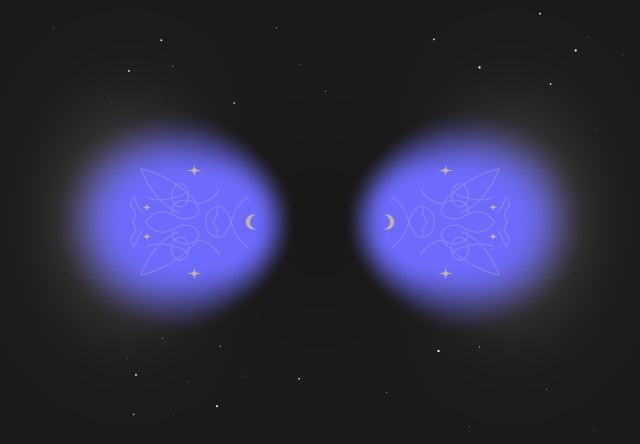
Reproduce this background procedurally as a Shadertoy shader.

```glsl
// Two mirrored violet glows on a near-black starry sky, each with a faint
// line ornament. The plane is folded about both axes, so one quarter of the
// ornament is built from curves. Units: 1 = one hundredth of canvas height.

const vec3 SKY = vec3(0.107);
const vec3 SKY_CORE = vec3(0.092);
const vec3 VIOLET = vec3(0.432, 0.417, 0.985);
const vec3 HALO = vec3(0.25, 0.235, 0.25);
const vec3 LINE = vec3(0.68, 0.66, 0.98);
const vec3 CREAM = vec3(0.83, 0.74, 0.62);

const vec2 GLOW_CENTER = vec2(32.0, 0.0);
const float GLOW_INNER = 22.2;   // radius towards the middle
const float GLOW_OUTER = 20.0;   // radius towards the side
const float GLOW_HEIGHT = 17.8;
const float SOFT_INNER = 4.8;    // half width of the blurred edge
const float SOFT_OUTER = 8.2;
const vec2 HALO_CENTER = vec2(43.0, 1.0);
const vec2 HALO_SPREAD = vec2(10.5, 14.0);
const float LINE_HALF = 0.11;
const float LINE_ALPHA = 0.5;
const int CURVE_STEPS = 12;
const float STAR_CELL = 8.0;
const float STAR_CHANCE = 0.27;

float hash(vec2 p) {
    vec3 h = fract(p.xyx * vec3(0.1031, 0.1030, 0.0973));
    h += dot(h, h.yzx + 33.33);
    return fract((h.x + h.y) * h.z);
}

// Antialiased coverage of a signed distance
float cover(float d, float px) { return clamp(0.5 - d / px, 0.0, 1.0); }

float segment(vec2 p, vec2 a, vec2 b) {
    vec2 ab = b - a;
    return length(p - a - ab * clamp(dot(p - a, ab) / dot(ab, ab), 0.0, 1.0));
}

// Distance to a quadratic curve, walked in short segments
float curve(vec2 p, vec2 a, vec2 b, vec2 c) {
    float d = 1e3;
    vec2 last = a;
    for (int i = 1; i <= CURVE_STEPS; i++) {
        float t = float(i) / float(CURVE_STEPS);
        vec2 next = mix(mix(a, b, t), mix(b, c, t), t);
        d = min(d, segment(p, last, next));
        last = next;
    }
    return d;
}

float ring(vec2 p, vec2 center, vec2 radii) {
    vec2 q = (p - center) / radii;
    float k = length(q);
    return abs(k * (k - 1.0) / max(length(q / radii), 1e-3));
}

float ornament(vec2 p) {
    // Crossing arms and the lens
    float d = curve(p, vec2(16.3, 5.6), vec2(19.1, 3.7), vec2(20.0, 0.0));
    d = min(d, curve(p, vec2(20.0, 0.0), vec2(21.3, 3.9), vec2(23.4, 3.45)));
    d = min(d, curve(p, vec2(23.4, 3.45), vec2(25.8, 2.6), vec2(25.7, 0.0)));
    d = min(d, curve(p, vec2(23.4, 3.4), vec2(22.6, 1.5), vec2(24.3, 0.0)));
    // Wings, feelers and loops
    d = min(d, curve(p, vec2(40.4, 12.0), vec2(33.0, 10.3), vec2(27.5, 4.1)));
    d = min(d, curve(p, vec2(40.4, 12.0), vec2(37.0, 4.0), vec2(31.8, 2.2)));
    d = min(d, curve(p, vec2(22.7, 7.3), vec2(24.3, 4.7), vec2(27.3, 4.1)));
    d = min(d, curve(p, vec2(39.1, 5.6), vec2(36.0, 4.0), vec2(30.0, 6.5)));
    d = min(d, ring(p, vec2(30.3, 2.8), vec2(3.0, 2.1)));
    d = min(d, ring(p, vec2(31.5, 6.0), vec2(1.9, 2.6)));
    // Scalloped outer end
    d = min(d, curve(p, vec2(33.0, 1.5), vec2(36.5, 3.7), vec2(39.3, 0.0)));
    d = min(d, curve(p, vec2(41.9, 5.6), vec2(43.4, 4.0), vec2(41.8, 2.6)));
    d = min(d, curve(p, vec2(41.8, 2.6), vec2(41.2, 1.3), vec2(42.3, 0.0)));
    return min(d, curve(p, vec2(41.9, 5.6), vec2(41.0, 3.2), vec2(40.0, 2.0)));
}

// Four-pointed sparkle with concave sides
float sparkle(vec2 p, float size, float px) {
    vec2 q = sqrt(abs(p) / size);
    return cover((q.x + q.y - 1.0) * size * 0.5, px);
}

float stars(vec2 p, float px) {
    vec2 cell = floor(p / STAR_CELL);
    vec2 offset = 0.1 + 0.8 * vec2(hash(cell + 17.3), hash(cell + 41.7));
    float power = hash(cell + 73.1);
    float radius = mix(0.1, 0.24, power * power);
    float d = length(p - (cell + offset) * STAR_CELL) - radius;
    float band = smoothstep(18.0, 30.0, abs(p.y));
    return step(hash(cell + 5.9), STAR_CHANCE) * band * cover(d, px) * mix(0.2, 0.9, power);
}

void mainImage(out vec4 fragColor, in vec2 fragCoord) {
    float px = 100.0 / iResolution.y;
    vec2 p = (fragCoord - 0.5 * iResolution.xy) * px;
    vec2 side = vec2(abs(p.x), p.y);
    vec2 quarter = abs(p);

    // Sky, stars and grey halo
    vec3 color = mix(SKY, SKY_CORE, exp(-dot(p, p) / 500.0));
    color += stars(p, px);
    vec2 h = (side - HALO_CENTER) / HALO_SPREAD;
    color += HALO * exp(-0.5 * dot(h, h));

    // Egg-shaped glow with a tighter inner edge
    vec2 g = side - GLOW_CENTER;
    float k = length(g / vec2(g.x < 0.0 ? GLOW_INNER : GLOW_OUTER, GLOW_HEIGHT));
    float edge = length(g) * (1.0 - 1.0 / max(k, 1e-3));
    float soft = mix(SOFT_INNER, SOFT_OUTER, smoothstep(10.0, 32.0, side.x));
    color = mix(color, VIOLET, 1.0 - smoothstep(-soft, soft, edge));

    // Line work, moon and sparkles
    if (quarter.x > 13.0 && quarter.x < 45.0 && quarter.y < 14.0) {
        color = mix(color, LINE, LINE_ALPHA * cover(ornament(quarter) - LINE_HALF, px));
        float moon = max(length(side - vec2(15.0, 0.0)) - 1.7, 1.7 - length(side - vec2(14.05, 0.0)));
        float gold = max(sparkle(quarter - vec2(28.3, 11.6), 1.4, px), sparkle(quarter - vec2(39.0, 3.3), 1.0, px));
        color = mix(color, CREAM, 0.85 * max(cover(moon, px), gold));
    }
    fragColor = vec4(color, 1.0);
}
```
